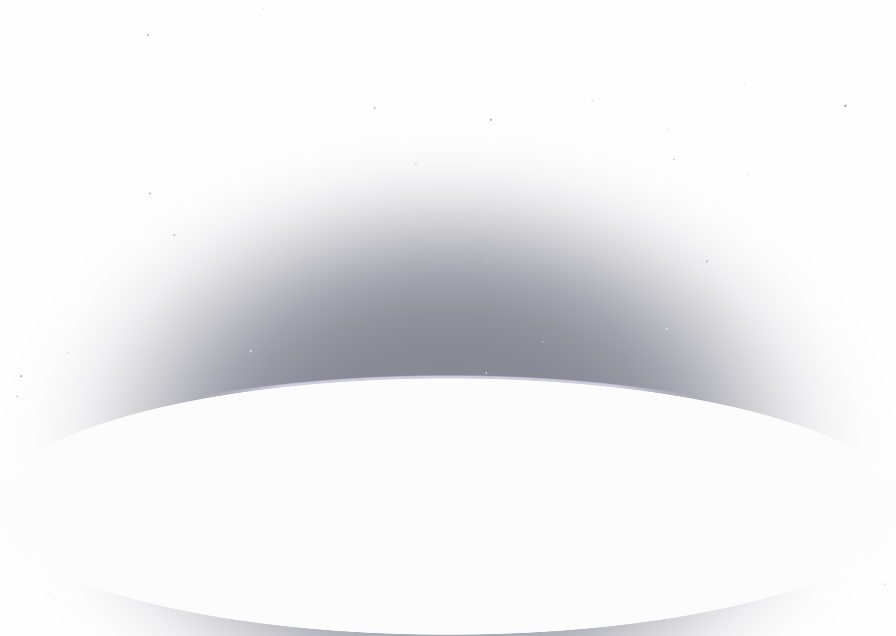
A WebGL 1 fragment shader for this background:

```glsl
precision highp float;
// A pale dome under a soft slate halo, with a thin lit rim and sparse stars.

uniform vec2 u_resolution;

// Lengths are in canvas heights; x is measured from the vertical centre line.
const vec3 SKY = vec3(0.997);
const vec3 DOME = vec3(0.990);
const vec3 RIM = vec3(0.81, 0.80, 0.88);
const vec3 SPECK = vec3(0.70);
const vec3 HALO_ABSORB = vec3(0.465, 0.467, 0.416);

const vec2 DOME_CENTER = vec2(0.0, 0.2035);
const vec2 DOME_RADII = vec2(0.713, 0.2015);
const vec2 HALO_CENTER = vec2(0.0, 0.286);
const vec2 HALO_RADII = vec2(0.714, 0.531);
const float HALO_REACH = 0.69;
const float HALO_POWER = 4.6;
const float RIM_WIDTH = 0.0045;
const float STAR_CELL = 0.13;
const float STAR_DENSITY = 0.5;

float hash(vec2 p) {
  vec3 q = fract(vec3(p.xyx) * 0.1031);
  q += dot(q, q.yzx + 33.33);
  return fract((q.x + q.y) * q.z);
}

// First-order signed distance to an ellipse
float ellipseDistance(vec2 p, vec2 radii) {
  float f = length(p / radii);
  return f * (f - 1.0) / max(length(p / (radii * radii)), 0.001);
}

float haloStrength(vec2 p) {
  float r = length((p - HALO_CENTER) / HALO_RADII);
  return exp(-pow(r / HALO_REACH, HALO_POWER));
}

// One jittered star per occupied grid cell
float starCoverage(vec2 p, float pixel) {
  vec2 cell = floor(p / STAR_CELL);
  vec2 jitter = vec2(hash(cell + 17.0), hash(cell + 41.0));
  vec2 center = (cell + 0.1 + 0.8 * jitter) * STAR_CELL;
  float size = hash(cell + 73.0);
  float radius = mix(0.0008, 0.0020, size * size);
  float disc = 1.0 - smoothstep(radius - 0.5 * pixel, radius + 0.5 * pixel, length(p - center));
  return disc * step(hash(cell + 5.0), STAR_DENSITY) * mix(0.35, 1.0, size);
}

void main() {
  float pixel = 1.0 / u_resolution.y;
  vec2 p = (gl_FragCoord.xy - vec2(0.5 * u_resolution.x, 0.0)) * pixel;

  // Sky and halo
  float halo = haloStrength(p);
  vec3 color = SKY - HALO_ABSORB * halo;

  // Stars: white inside the halo, grey on the open sky
  vec3 starColor = mix(SPECK, vec3(1.0), smoothstep(0.05, 0.30, halo));
  color = mix(color, starColor, starCoverage(p, pixel));

  // Lit rim, fading toward both shoulders of the dome
  vec2 local = p - DOME_CENTER;
  float d = ellipseDistance(local, DOME_RADII);
  float rim = 1.0 - smoothstep(RIM_WIDTH - pixel, RIM_WIDTH + pixel, d);
  rim *= step(0.0, local.y) * (1.0 - smoothstep(0.24, 0.42, abs(p.x)));
  color = mix(color, RIM, rim);

  // Dome
  color = mix(color, DOME, 1.0 - smoothstep(-0.5 * pixel, 0.5 * pixel, d));

  gl_FragColor = vec4(color, 1.0);
}
```
